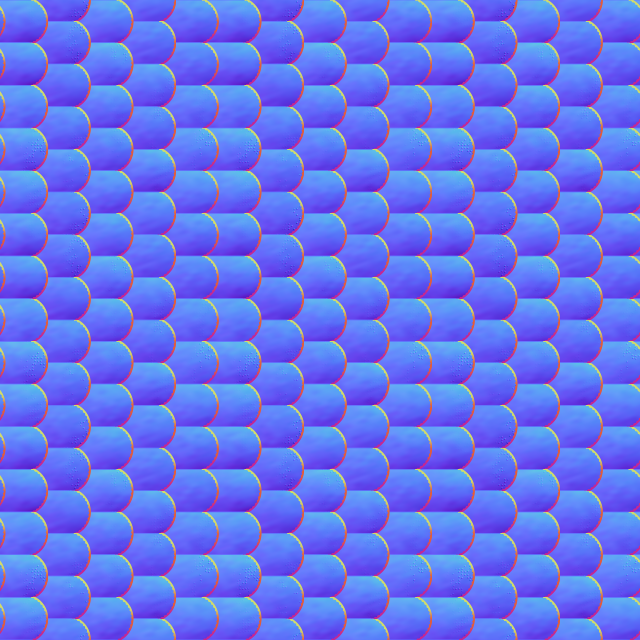
Give the GLSL for this texture map, as a WebGL 1 fragment shader.

```glsl
precision highp float;
// Tangent-space normal map of overlapping scales that point to the right.
// A block of 5 x 5 scales repeats 3 x 3 times; every scale is a strip with a round
// end, tilted by its own hash, rippled, sometimes pitted, and edged by a bright rim.

uniform vec2 u_resolution;

const float BLOCK = 5.0;          // scales per block, across and down
const float REPEATS = 3.0;        // blocks across the canvas
const float SHIFT_X = 0.13;       // position of the round tips, in scales
const float TIP_RADIUS = 0.576;   // radius of the round end
const float RIM_WIDTH = 0.047;
const float RIM_BEADS = 38.0;     // beads per radian along the rim
const float LEAN_LEFT = -0.20;    // horizontal tilt at the root
const float LEAN_RIGHT = -0.31;   // horizontal tilt at the tip
const float LEAN_Y = -0.10;       // mean vertical tilt
const float CURVE_Y = 1.0;        // vertical curvature
const float RIPPLE = 0.15;
const float PIT_GRID = 15.0;
const float PIT_DEPTH = 1.5;
const vec3 RIM_TOP = vec3(0.82, 0.86, 0.42);
const vec3 RIM_MID = vec3(0.88, 0.36, 0.24);
const vec3 RIM_LOW = vec3(0.77, 0.15, 0.58);

float hash(vec2 p) {
  vec3 q = fract(vec3(p.xyx) * 0.1031);
  q += dot(q, q.yzx + 33.33);
  return fract((q.x + q.y) * q.z);
}

float noise(vec2 p) {
  vec2 i = floor(p), f = fract(p);
  f = f * f * (3.0 - 2.0 * f);
  return mix(mix(hash(i), hash(i + vec2(1.0, 0.0)), f.x),
             mix(hash(i + vec2(0.0, 1.0)), hash(i + 1.0), f.x), f.y);
}

// Small dents: each dot tilts the normal away from its centre
vec2 pits(vec2 p, vec2 seed) {
  vec2 g = p * PIT_GRID;
  vec2 cell = floor(g) + seed;
  vec2 jitter = vec2(hash(cell + 3.7), hash(cell + 8.1)) - 0.5;
  vec2 f = fract(g) - 0.5 - 0.3 * jitter;
  float dotMask = smoothstep(0.5, 0.15, length(f));
  return f * dotMask * step(0.6, hash(cell));
}

// Position inside a scale: x is 0 to 1 from root to tip, y is -0.5 to 0.5
vec2 scaleLocal(vec2 p, float column, out vec2 id) {
  float c = mod(column, BLOCK);
  float y = p.y + 0.5 * mod(c, 2.0);
  id = vec2(c, mod(floor(y), BLOCK));
  return vec2(p.x - column, fract(y) - 0.5);
}

float tipDistance(vec2 q) {
  return length(vec2(max(q.x - 1.0 + TIP_RADIUS, 0.0), q.y)) - TIP_RADIUS;
}

vec3 scaleColor(vec2 q, vec2 id, float aa) {
  vec2 seed = id * 41.0 + 7.0;
  float along = smoothstep(-0.1, 0.85, q.x);

  // Broad tilt and curvature
  float curve = CURVE_Y * mix(0.75, 1.15, along) * mix(0.8, 1.2, hash(seed));
  vec2 n = vec2(mix(LEAN_LEFT, LEAN_RIGHT, along), LEAN_Y + curve * q.y);
  n.y += 0.18 * (hash(seed + 5.0) - 0.5);

  // Slanted ripples
  vec2 slant = vec2(q.x * 4.0 + q.y * 3.0, q.y * 9.0 - q.x * 3.0);
  n.x += 0.5 * RIPPLE * (noise(slant * 1.4 + seed + 19.0) - 0.5);
  n.y += RIPPLE * (noise(slant + seed) - 0.5);

  // Worn patches, mostly close to the tip
  float wear = smoothstep(0.4, 0.95, hash(seed + 11.0));
  float patchMask = smoothstep(0.4, 0.65, noise(q * 3.5 + seed + 23.0));
  n += PIT_DEPTH * wear * patchMask * smoothstep(0.25, 0.75, q.x) * pits(q, seed);

  // Soften the straight joint between rows
  float joint = smoothstep(0.5, 0.5 - 1.5 * aa, abs(q.y));
  n = mix(vec2(n.x, LEAN_Y), n, joint);
  float nz = sqrt(max(1.0 - dot(n, n), 0.05));
  vec3 color = 0.5 + 0.5 * vec3(n, nz);

  // Beaded rim, yellow above, red in the middle, magenta below
  float angle = atan(q.y, q.x - 1.0 + TIP_RADIUS);
  float width = RIM_WIDTH * (1.0 + 0.18 * sin(angle * RIM_BEADS));
  float rim = smoothstep(-width - aa, -width + aa, tipDistance(q));
  vec3 rimColor = mix(RIM_MID, RIM_TOP, smoothstep(-0.05, 0.27, q.y));
  rimColor = mix(rimColor, RIM_LOW, smoothstep(-0.15, -0.38, q.y));
  return mix(color, rimColor, rim);
}

void main() {
  float count = BLOCK * REPEATS;
  vec2 p = gl_FragCoord.xy / u_resolution * count;
  p.x -= SHIFT_X;
  float aa = 0.6 * count / min(u_resolution.x, u_resolution.y);

  // Each column lies on top of the one to its right
  float column = floor(p.x);
  vec2 idTop, idUnder;
  vec2 top = scaleLocal(p, column, idTop);
  vec2 under = scaleLocal(p, column + 1.0, idUnder);
  float cover = smoothstep(aa, -aa, tipDistance(top));
  vec3 color = mix(scaleColor(under, idUnder, aa), scaleColor(top, idTop, aa), cover);
  gl_FragColor = vec4(color, 1.0);
}
```
